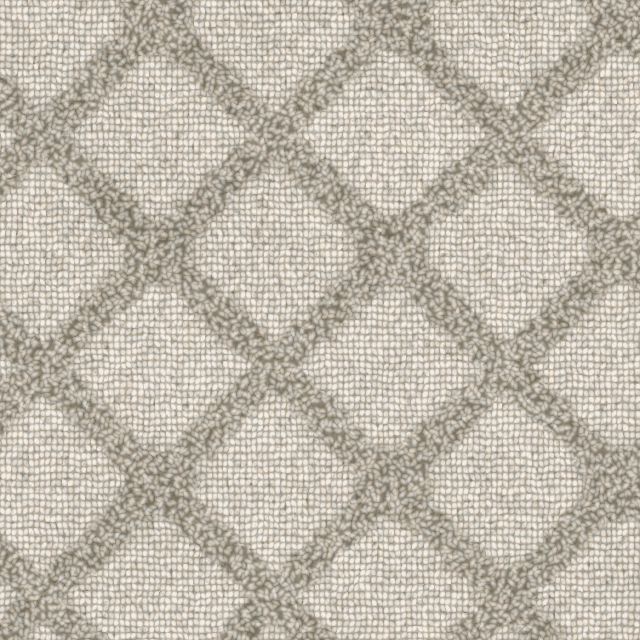
A WebGL 1 fragment shader for this pattern:

```glsl
precision highp float;
// Cut-pile trellis carpet: taupe diagonal bands with blocky knots over pale looped weave.
// A repeated distance field separates the two; the weave is a jittered stitch grid,
// the pile is a cellular pattern of randomly turned tufts.
uniform vec2 u_resolution;

float hash(vec2 p) {
  vec3 q = fract(vec3(p.xyx) * 0.1031);
  q += dot(q, q.yzx + 33.33);
  return fract((q.x + q.y) * q.z);
}

float noise(vec2 p) {
  vec2 i = floor(p), f = fract(p);
  f = f * f * (3.0 - 2.0 * f);
  return mix(mix(hash(i), hash(i + vec2(1.0, 0.0)), f.x),
             mix(hash(i + vec2(0.0, 1.0)), hash(i + vec2(1.0)), f.x), f.y);
}

float smoothMin(float a, float b, float k) {
  float h = max(k - abs(a - b), 0.0) / k;
  return min(a, b) - h * h * k * 0.25;
}

// Signed distance to the bands and the knots at every other crossing
float trellis(vec2 uv) {
  const float period = 0.3625;
  vec2 q = (uv - vec2(0.2474, 0.607)) / period;
  vec2 diagonal = abs(fract(vec2(q.x + q.y, q.x - q.y) + 0.5) - 0.5);
  float band = min(diagonal.x, diagonal.y) * period * 0.7071 - 0.0255;
  vec2 box = abs(fract(q + 0.5) - 0.5) * period - vec2(0.034, 0.029);
  float knot = length(max(box, 0.0)) + min(max(box.x, box.y), 0.0) - 0.020;
  return smoothMin(band, knot, 0.014);
}

// Brightness of the looped ground: light stitches with dark gaps
float weave(vec2 uv) {
  vec2 p = uv * vec2(112.0, 92.0);
  p += 0.45 * (vec2(noise(p * 0.35), noise(p * 0.35 + 71.0)) - 0.5);
  vec2 id = floor(p), f = fract(p) - 0.5;
  float lean = hash(id + 13.0) - 0.5;
  f.x += f.y * lean * 0.9;
  f += 0.16 * (vec2(hash(id + 5.0), hash(id + 29.0)) - 0.5);
  float loopShape = 1.0 - smoothstep(0.20, 0.64, length(f * vec2(1.0, 1.05)));
  float fleck = smoothstep(0.78, 0.95, noise(p * 1.3 + 40.0));
  return mix(0.40, 1.06, loopShape) + 0.26 * (hash(id) - 0.5)
       + 0.22 * (noise(p * 2.6) - 0.5) - 0.28 * fleck;
}

// Brightness of the pile: nearest elongated tuft, dark between tufts
float pile(vec2 uv) {
  vec2 p = uv * 112.0;
  vec2 id = floor(p);
  float nearest = 4.0, tone = 0.0;
  for (int y = -1; y <= 1; y++) {
    for (int x = -1; x <= 1; x++) {
      vec2 tuft = id + vec2(float(x), float(y));
      vec2 r = tuft + vec2(hash(tuft), hash(tuft + 57.0)) - p;
      float angle = 3.1416 * hash(tuft + 17.0);
      float c = cos(angle), s = sin(angle);
      float d = length(vec2(c * r.x + s * r.y, c * r.y - s * r.x) * vec2(0.78, 1.3));
      if (d < nearest) {
        nearest = d;
        tone = hash(tuft + 91.0) - 0.5;
      }
    }
  }
  return mix(0.70, 0.0, smoothstep(0.10, 0.80, nearest)) + 0.34 * tone
       + 0.20 * (noise(p * 2.1) - 0.5);
}

void main() {
  vec2 uv = gl_FragCoord.xy / u_resolution;

  // Ragged band edge
  float d = trellis(uv);
  d += 0.007 * (noise(uv * 24.0) - 0.5) + 0.013 * (noise(uv * 85.0) - 0.5);
  float raised = 1.0 - smoothstep(-0.005, 0.006, d);

  // Soft shade beside the raised pile
  float ground = weave(uv) - 0.12 * (1.0 - smoothstep(0.0, 0.014, d));
  float tone = mix(ground, pile(uv), raised);

  // Slow unevenness across the cloth
  tone += 0.07 * (noise(uv * 5.0) - 0.5) + 0.07 * (noise(uv * 30.0 + 9.0) - 0.5);

  vec3 color = mix(vec3(0.53, 0.50, 0.44), vec3(0.90, 0.87, 0.83), clamp(tone, -0.35, 1.15));
  color += 0.025 * (noise(uv * 150.0 + 33.0) - 0.5) * vec3(1.0, 0.0, -1.0);
  gl_FragColor = vec4(color, 1.0);
}
```
